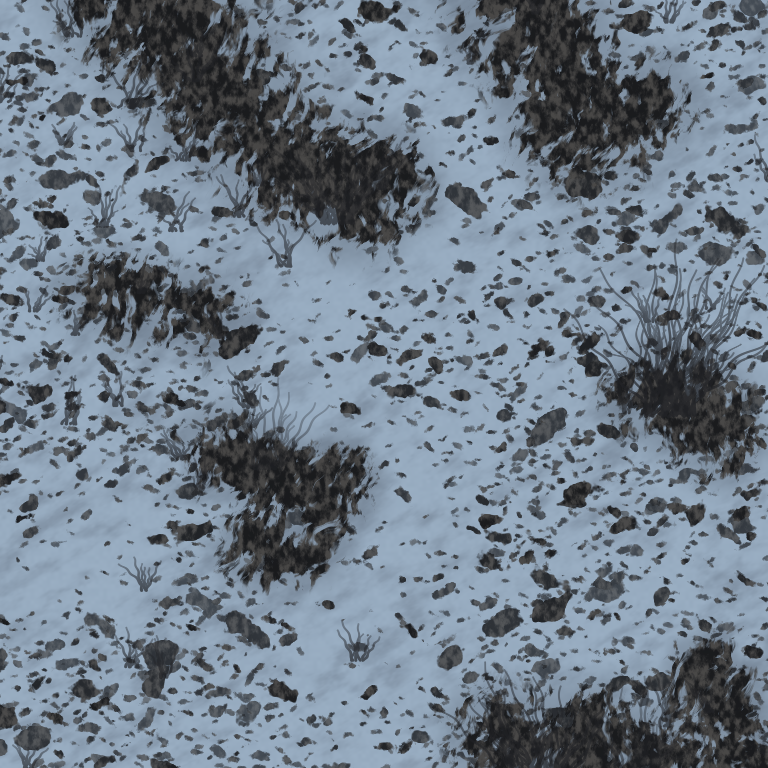
Give the GLSL for this texture, as a three.js fragment shader.

```glsl
// Snowy hillside with dark earth clods, patches of dead grass and bare twiggy shrubs.
varying vec2 vUv;

float hash(vec2 p) {
  vec3 q = fract(p.xyx * 0.1031);
  q += dot(q, q.yzx + 33.33);
  return fract((q.x + q.y) * q.z);
}

float noise(vec2 p) {
  vec2 i = floor(p), f = fract(p);
  f *= f * (3.0 - 2.0 * f);
  return mix(mix(hash(i), hash(i + vec2(1, 0)), f.x),
             mix(hash(i + vec2(0, 1)), hash(i + vec2(1, 1)), f.x), f.y);
}

float fbm(vec2 p) {
  float sum = 0.0, gain = 0.53;
  for (int i = 0; i < 4; i++) {
    sum += gain * noise(p);
    p = mat2(1.6, 1.2, -1.2, 1.6) * p + 7.3;
    gain *= 0.5;
  }
  return sum;
}

mat2 turn(float a) { return mat2(cos(a), sin(a), -sin(a), cos(a)); }

// Ragged tilted lumps, one candidate per cell, gathered where the ground is rough
float clods(vec2 p, float scale, float amount, float seed) {
  vec2 g = p * scale;
  float ragged = fbm(g * 2.6 + seed) - 0.5;
  float soft = 0.0022 * scale, ink = 0.0;
  for (int y = -1; y <= 1; y++) for (int x = -1; x <= 1; x++) {
    vec2 cell = floor(g) + vec2(x, y), key = cell + seed;
    vec2 center = cell + vec2(hash(key), hash(key + 31.7));
    float rough = smoothstep(0.25, 0.75, noise(center / scale * 7.0 + 3.0));
    if (hash(key + 57.1) > amount * (0.35 + rough)) continue;
    vec2 q = turn(hash(key + 11.3) * 1.7 - 0.9) * (g - center);
    float size = hash(key + 83.9);
    float d = length(q * vec2(0.85, 1.7)) - mix(0.14, 0.44, size * size) + ragged * 0.75;
    ink = max(ink, (1.0 - smoothstep(-soft, soft, d)) * mix(0.6, 1.0, hash(key + 5.5)));
  }
  return ink;
}

// Signed closeness to a soft capsule: 1 on its spine, 0 at its rim
float patchField(vec2 p, vec2 a, vec2 b, float radius) {
  vec2 ab = b - a;
  float t = clamp(dot(p - a, ab) / dot(ab, ab), 0.0, 1.0);
  return 1.0 - length(p - a - ab * t) / radius;
}

// Curved bare stems fanning up from one root
float twigs(vec2 p, vec2 root, float size, float spread, float count, float seed) {
  vec2 q = (p - root) / size;
  if (abs(q.x) > 1.2 || q.y < -0.1 || q.y > 1.15) return 0.0;
  float ink = 0.0;
  for (int i = 0; i < 44; i++) {
    if (float(i) >= count) break;
    vec2 key = vec2(float(i), seed);
    float angle = (hash(key) - 0.5) * 2.0 * spread;
    vec2 dir = vec2(sin(angle), cos(angle));
    float len = mix(0.4, 1.0, hash(key + 13.1));
    vec2 r = q - vec2((hash(key + 29.3) - 0.5) * 0.3, 0.0);
    float along = dot(r, dir), t = clamp(along / len, 0.0, 1.0);
    float bend = (hash(key + 41.7) - 0.5) * 0.35 * t * t + 0.015 * sin(t * 17.0 + angle * 9.0);
    float d = length(vec2(dot(r, vec2(dir.y, -dir.x)) - bend, along - t * len)) * size;
    float width = mix(0.0012, 0.0004, t);
    ink = max(ink, (1.0 - smoothstep(width, width + 0.0017, d)) * mix(0.95, 0.5, t));
  }
  return ink;
}

// Small dry weeds, thickest on the upper left
float weeds(vec2 p) {
  vec2 g = p * 11.0;
  float ink = 0.0;
  for (int y = -1; y <= 1; y++) for (int x = -1; x <= 1; x++) {
    vec2 cell = floor(g) + vec2(x, y);
    vec2 root = (cell + vec2(hash(cell + 3.1), hash(cell + 9.7))) / 11.0;
    float chance = 0.2 + 0.65 * (1.0 - smoothstep(0.15, 0.38, length(root - vec2(0.12, 0.65))));
    if (hash(cell + 71.3) > chance) continue;
    ink = max(ink, twigs(p, root, mix(0.03, 0.075, hash(cell + 17.9)), 0.7, 6.0, hash(cell) * 90.0));
  }
  return ink;
}

void main() {
  vec2 p = vUv;
  vec2 warped = p + 0.05 * (vec2(fbm(p * 13.0), fbm(p * 13.0 + 40.0)) - 0.5);

  // Snow with soft hollows and slanting ripples
  float hollow = fbm(p * 9.0 + 20.0);
  float ripple = fbm(turn(-0.5) * p * vec2(28.0, 60.0));
  float shade = smoothstep(0.42, 0.85, 0.4 * hollow + 0.6 * ripple);
  vec3 color = mix(vec3(0.595, 0.675, 0.755), vec3(0.46, 0.52, 0.59), shade * 0.75);
  color += 0.018 * (noise(p * 190.0) - 0.5);

  // Bare ground and dead grass
  float field = patchField(warped, vec2(0.16, 1.03), vec2(0.31, 0.86), 0.105);
  field = max(field, patchField(warped, vec2(0.36, 0.79), vec2(0.47, 0.75), 0.09));
  field = max(field, patchField(warped, vec2(0.67, 1.03), vec2(0.76, 0.85), 0.105));
  field = max(field, 0.8 * patchField(warped, vec2(0.77, 0.82), vec2(0.85, 0.87), 0.07));
  field = max(field, patchField(warped, vec2(0.86, 0.48), vec2(0.94, 0.44), 0.07));
  field = max(field, patchField(warped, vec2(0.29, 0.41), vec2(0.43, 0.36), 0.063));
  field = max(field, patchField(warped, vec2(0.34, 0.29), vec2(0.39, 0.28), 0.055));
  field = max(field, 0.8 * patchField(warped, vec2(0.66, 0.04), vec2(0.98, 0.01), 0.075));
  field = max(field, patchField(warped, vec2(0.91, 0.12), vec2(0.97, 0.07), 0.045));
  field = max(field, 0.65 * patchField(warped, vec2(0.14, 0.62), vec2(0.27, 0.59), 0.06));
  float grass = fbm(turn(0.35) * warped * vec2(110.0, 55.0));
  float cover = smoothstep(0.12, 0.48, field + (grass - 0.5) * 1.9);
  cover *= smoothstep(-0.25, 0.1, field);

  // Scattered clods from coarse to fine
  float lumps = max(clods(p, 17.0, 0.42, 4.0), clods(p, 34.0, 0.5, 19.0));
  lumps = max(lumps, 0.85 * clods(p, 66.0, 0.5, 47.0));

  // Shrubs and stems
  float stems = max(twigs(p, vec2(0.87, 0.46), 0.23, 0.85, 44.0, 2.0), 0.85 * weeds(p));
  stems = max(stems, twigs(p, vec2(0.70, -0.03), 0.18, 0.9, 40.0, 8.0));
  stems = max(stems, 0.7 * twigs(p, vec2(0.83, -0.02), 0.14, 0.7, 26.0, 15.0));
  stems = max(stems, 0.8 * twigs(p, vec2(0.44, 0.71), 0.13, 0.9, 36.0, 23.0));
  stems = max(stems, 0.6 * twigs(p, vec2(0.35, 0.39), 0.12, 0.6, 20.0, 31.0));

  // Damp bluish rim under the dark earth
  float rim = max(smoothstep(-0.45, 0.3, field), lumps);
  color = mix(color, vec3(0.38, 0.43, 0.49), 0.4 * rim);
  float grain = smoothstep(0.3, 0.75, fbm(p * vec2(150.0, 100.0)));
  vec3 earth = mix(vec3(0.07, 0.07, 0.075), vec3(0.27, 0.26, 0.25), grain);
  color = mix(color, earth, 0.93 * max(cover, lumps));
  color = mix(color, vec3(0.13, 0.135, 0.15), 0.85 * stems);
  gl_FragColor = vec4(color, 1.0);
}
```
